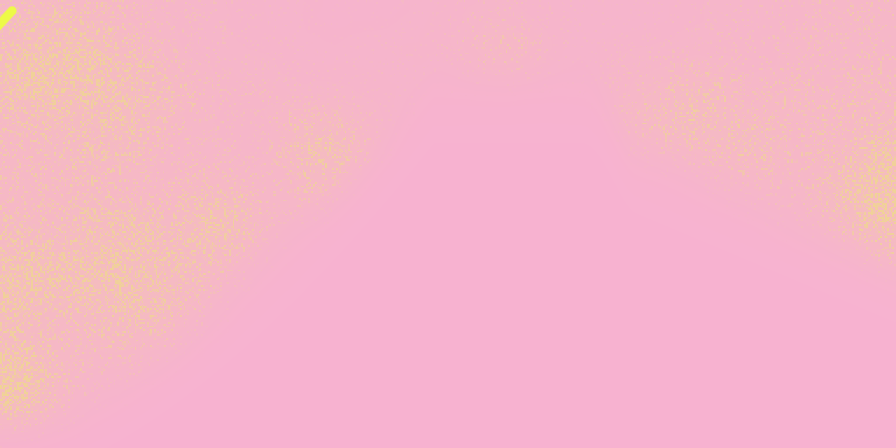
A Shadertoy shader for this background:

```glsl
// Pink backdrop dusted with yellow powder that drifts in from both upper sides.
// Soft glows inside a curved envelope set the powder density; hashed cells
// turn that density into fine grain. A short bright stroke sits in a corner.

const vec3 PINK = vec3(0.968, 0.700, 0.815);
const vec3 POWDER = vec3(0.930, 0.870, 0.510);
const vec3 STROKE = vec3(0.930, 0.980, 0.280);
const float GRAIN_CELLS = 256.0; // cells per canvas height

// Glows: centre x, centre y, radius, strength
const int GLOW_COUNT = 11;
const vec4 GLOWS[GLOW_COUNT] = vec4[](
    vec4(0.09, 0.87, 0.10, 0.20), vec4(0.21, 0.79, 0.15, 0.24),
    vec4(0.49, 0.52, 0.09, 0.20), vec4(0.73, 0.65, 0.12, 0.22),
    vec4(0.27, 0.40, 0.16, 0.16), vec4(0.02, 0.36, 0.10, 0.16),
    vec4(0.02, 0.10, 0.11, 0.28), vec4(1.14, 0.88, 0.10, 0.14),
    vec4(1.50, 0.75, 0.13, 0.16), vec4(1.69, 0.66, 0.14, 0.12),
    vec4(1.98, 0.58, 0.13, 0.32));

float hash21(vec2 p) {
    vec3 q = fract(p.xyx * 0.1031);
    q += dot(q, q.yzx + 33.33);
    return fract((q.x + q.y) * q.z);
}

float valueNoise(vec2 p) {
    vec2 cell = floor(p);
    vec2 f = fract(p);
    f = f * f * (3.0 - 2.0 * f);
    float low = mix(hash21(cell), hash21(cell + vec2(1, 0)), f.x);
    float high = mix(hash21(cell + vec2(0, 1)), hash21(cell + vec2(1, 1)), f.x);
    return mix(low, high, f.y);
}

float fbm(vec2 p) {
    float sum = 0.0;
    float gain = 0.5;
    for (int i = 0; i < 4; i++) {
        sum += gain * valueNoise(p);
        p = p * 2.03 + 17.0;
        gain *= 0.5;
    }
    return sum;
}

float segmentDistance(vec2 p, vec2 a, vec2 b) {
    vec2 ab = b - a;
    return length(p - a - ab * clamp(dot(p - a, ab) / dot(ab, ab), 0.0, 1.0));
}

// Fades the powder out below a line that dips at both sides.
float envelope(vec2 p) {
    float leftFloor = 0.8 * pow(max(p.x, 0.0), 1.6);
    float rightFloor = 0.36 + 0.42 * (2.0 - p.x);
    rightFloor = mix(0.76, rightFloor, smoothstep(1.30, 1.42, p.x));
    float base = min(leftFloor, rightFloor);
    return smoothstep(base - 0.08, base + 0.16, p.y);
}

float powderDensity(vec2 p) {
    float sides = smoothstep(0.35, 0.85, abs(p.x - 1.1));
    float density = mix(0.10, 0.21, sides);
    for (int i = 0; i < GLOW_COUNT; i++) {
        vec2 offset = (p - GLOWS[i].xy) / GLOWS[i].z;
        density += GLOWS[i].w * exp(-dot(offset, offset));
    }
    float clouds = 0.65 + 0.75 * fbm(p * 5.0);
    return density * clouds * envelope(p);
}

// Breaks a smooth density into soft-edged speckles.
float speckle(vec2 p, float density) {
    float threshold = mix(0.15, 1.0, hash21(floor(p * GRAIN_CELLS)));
    float dots = smoothstep(threshold - 0.15, threshold + 0.15, density);
    return mix(density, dots, 0.5);
}

void mainImage(out vec4 fragColor, in vec2 fragCoord) {
    vec2 p = fragCoord / iResolution.y;
    p.x *= 2.0 * iResolution.y / iResolution.x; // canvas spans 2 by 1
    float pixel = 1.0 / iResolution.y;

    // Powdered backdrop
    vec3 color = mix(PINK, POWDER, speckle(p, powderDensity(p)));

    // Corner stroke with round ends
    float stroke = segmentDistance(p, vec2(-0.02, 0.925), vec2(0.027, 0.976)) - 0.010;
    color = mix(color, STROKE, smoothstep(pixel, -pixel, stroke));

    fragColor = vec4(color, 1.0);
}
```
